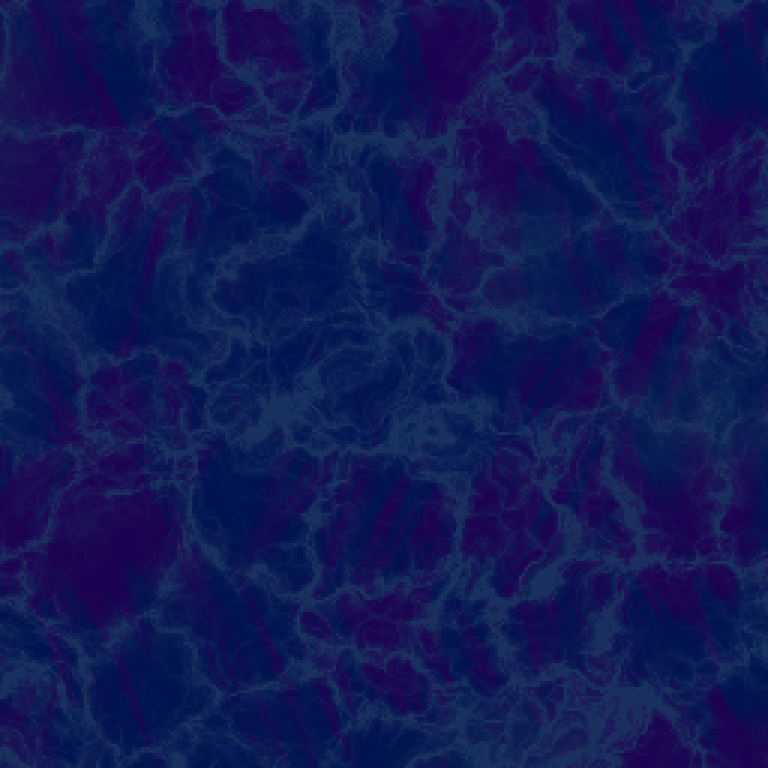
This texture is drawn by a Shadertoy shader. Its source:

```glsl
// Dark violet and navy ground crossed by a frayed web of dull blue veins.
// Warped cellular noise makes the veins, tilted stretched noise the streaks,
// and everything is sampled on a coarse grid of square blocks.

const vec3 NAVY   = vec3(0.000, 0.068, 0.310);
const vec3 VIOLET = vec3(0.112, 0.000, 0.320);
const vec3 VEIN   = vec3(0.105, 0.205, 0.375);
const vec3 TEAL   = vec3(0.060, 0.180, 0.325);

const float BLOCKS         = 256.0; // blocks across the canvas
const float WEB_SCALE      = 7.0;   // large cells across the canvas
const float FILAMENT_SCALE = 20.0;  // thin threads around the large veins
const float FRAY_SCALE     = 43.0;  // finest threads
const float STREAK_ACROSS  = 52.0;
const float STREAK_ALONG   = 7.0;
const float PATCH_SCALE    = 6.5;
const float VEIN_STRENGTH  = 1.0;
const float GRAIN          = 0.5;

vec2 hash2(vec2 p) {
    vec3 q = fract(p.xyx * vec3(0.1031, 0.1030, 0.0973));
    q += dot(q, q.yzx + 33.33);
    return fract((q.xx + q.yz) * q.zy);
}

float valueNoise(vec2 p) {
    vec2 i = floor(p), f = fract(p);
    f = f * f * (3.0 - 2.0 * f);
    float low  = mix(hash2(i).x, hash2(i + vec2(1, 0)).x, f.x);
    float high = mix(hash2(i + vec2(0, 1)).x, hash2(i + vec2(1, 1)).x, f.x);
    return mix(low, high, f.y);
}

vec2 warp(vec2 p, float scale) {
    return vec2(valueNoise(p * scale + 11.3), valueNoise(p * scale + 57.9)) - 0.5;
}

// x: gap between the two nearest distances, yz: random pair of the cell
vec3 cellular(vec2 p) {
    vec2 base = floor(p), nearestCell = base;
    float nearest = 9.0, second = 9.0;
    for (int y = -1; y <= 1; y++)
    for (int x = -1; x <= 1; x++) {
        vec2 cell = base + vec2(x, y);
        float d = length(cell + hash2(cell + 7.0) - p);
        if (d < nearest) {
            second = nearest;
            nearest = d;
            nearestCell = cell;
        } else {
            second = min(second, d);
        }
    }
    return vec3(second - nearest, hash2(nearestCell + 91.0));
}

void mainImage(out vec4 fragColor, in vec2 fragCoord) {
    vec2 uv = fragCoord / iResolution.y;
    vec2 block = floor(uv * BLOCKS);
    vec2 p = (block + 0.5) / BLOCKS;
    vec2 grain = hash2(block + 301.0);

    // Jagged vein web with frayed threads gathered around it
    vec2 bent = p + 0.075 * warp(p, 9.0) + 0.032 * warp(p, 27.0)
                  + 0.013 * warp(p, 75.0);
    vec3 web = cellular(bent * WEB_SCALE);
    float core = exp(-14.0 * web.x);
    float halo = exp(-2.7 * web.x) * mix(0.65, 1.3, valueNoise(p * 5.0 + 40.0));
    float filament = exp(-6.0 * cellular(bent * FILAMENT_SCALE + 3.7).x);
    float fray = exp(-5.0 * cellular(bent * FRAY_SCALE + 19.1).x);
    float vein = 0.45 * core + halo * (0.9 * filament + 0.55 * fray);
    vein *= VEIN_STRENGTH * (1.0 + GRAIN * (grain.x - 0.6));

    // Steep streaks, most leaning left at the top, some leaning right
    float tilt = web.y < 0.72 ? mix(0.28, 0.48, web.z) : -mix(0.25, 0.5, web.z);
    vec2 along = vec2(sin(tilt), -cos(tilt));
    vec2 streakPos = vec2(dot(p, vec2(-along.y, along.x)) * STREAK_ACROSS,
                          dot(p, along) * STREAK_ALONG);
    float streak = valueNoise(streakPos + 80.0);
    float fineStreak = valueNoise(streakPos * vec2(2.3, 1.4) + 33.0);

    // Ground tone: broad patches cut by streaks, speckled near the veins
    float area = valueNoise(p * PATCH_SCALE + 5.0);
    float tone = 0.48 * area + 0.36 * streak + 0.16 * fineStreak;
    tone += 0.3 * (grain.y - 0.5) * halo;
    vec3 color = mix(NAVY, VIOLET, smoothstep(0.36, 0.63, tone));

    // Faint teal sheen in a few places
    float sheen = smoothstep(0.55, 0.95, valueNoise(p * 4.5 + 120.0));
    color = mix(color, TEAL, 0.5 * sheen * (0.3 + 0.7 * fineStreak));

    color = mix(color, VEIN, clamp(vein, 0.0, 0.9));
    fragColor = vec4(color, 1.0);
}
```
